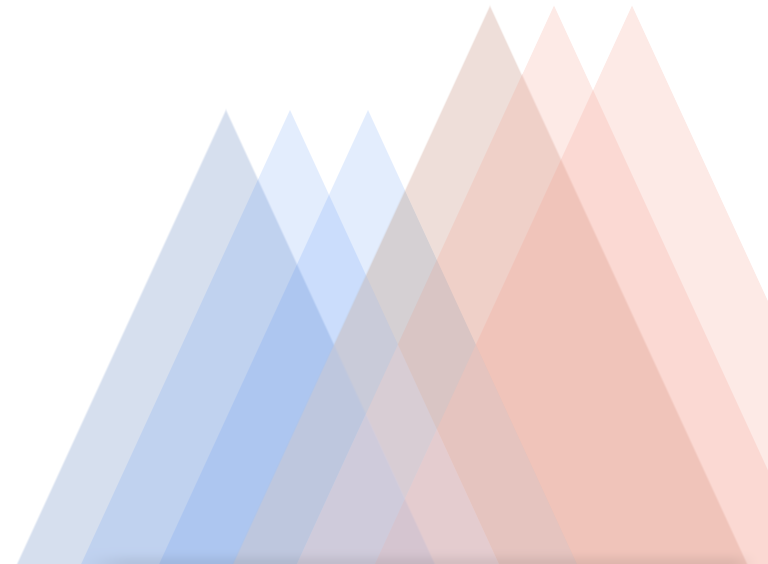
Give the GLSL for this background, as a WebGL 1 fragment shader.

```glsl
precision highp float;
// Two ranges of translucent triangular peaks, blue on the left and coral on the right.
// Each range is a stack of three equal triangles blended over white; where the ranges
// cross, their colours are mixed by layer count, and a faint shade lies along the base.
uniform vec2 u_resolution;

// Signed distance to a peak's sloping sides, positive inside
float peakDistance(vec2 p, vec2 apex) {
  return ((apex.y - p.y) * 0.46 - abs(p.x - apex.x)) / 1.1007;
}

// Blends three peaks over white; rgb is the colour, a the number of layers
vec4 peakRange(vec2 p, vec2 firstApex, vec3 firstColor, vec3 tint, float opacity) {
  float pixel = 1.0 / u_resolution.y;
  vec3 color = vec3(1.0);
  float layers = 0.0;
  for (int i = 0; i < 3; i++) {
    float n = float(i);
    vec2 apex = firstApex + vec2(n * 0.1135 + n * (n - 1.0) * 0.0124, 0.0);
    float d = peakDistance(p, apex);
    // The first peak has a slightly softer outline
    float edge = i == 0 ? max(0.7 * pixel, 0.0025) : 0.7 * pixel;
    float cover = smoothstep(-edge, edge, d);
    color = i == 0 ? mix(color, firstColor, cover) : mix(color, tint, opacity * cover);
    layers += cover;
  }
  return vec4(color, layers);
}

void main() {
  // Height runs from 0 to 1, width keeps the canvas proportions
  vec2 uv = gl_FragCoord.xy / u_resolution;
  vec2 p = uv * vec2(1.3617, 1.0);

  vec4 blue = peakRange(p, vec2(0.4007, 0.805), vec3(0.839, 0.875, 0.935),
                        vec3(0.26, 0.52, 0.957), 0.15);
  vec4 coral = peakRange(p, vec2(0.8688, 0.991), vec3(0.933, 0.871, 0.851),
                         vec3(0.957, 0.588, 0.518), 0.2);

  // Mix the ranges by their share of the layers
  float layers = blue.a + coral.a;
  float share = 0.8 * blue.a / max(layers, 0.001);
  float blueWeight = mix(1.0, share, min(coral.a, 1.0));
  vec3 color = mix(coral.rgb, blue.rgb, blueWeight);

  // Thin crossings look deeper than crowded ones
  float crossing = min(blue.a, 1.0) * min(coral.a, 1.0);
  color -= 0.08 * crossing * (1.0 - smoothstep(2.5, 5.2, layers));

  // Soft shade along the base
  float base = 1.0 - smoothstep(0.0, 0.035, p.y);
  float span = smoothstep(0.13, 0.24, p.x) * (1.0 - smoothstep(1.29, 1.35, p.x));
  color *= 1.0 - 0.07 * base * base * span * min(layers, 1.0);

  gl_FragColor = vec4(color, 1.0);
}
```
